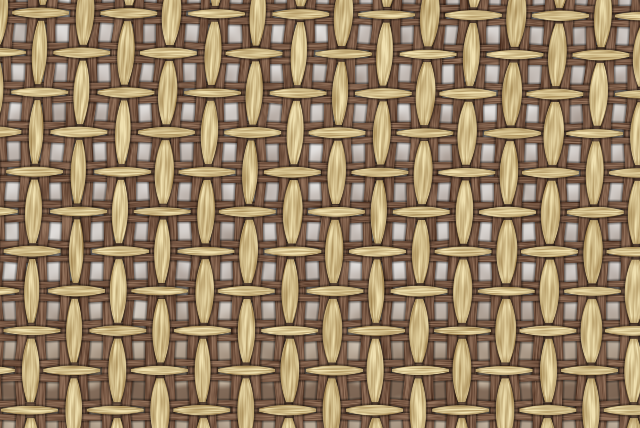
A WebGL 2 fragment shader for this texture:

```glsl
#version 300 es
precision highp float;

uniform vec2 u_resolution;
out vec4 fragColor;

const vec2 PITCH = vec2(0.1007, 0.0929);
const vec3 BROWN_DARK = vec3(0.25, 0.14, 0.085);
const vec3 BROWN_LIGHT = vec3(0.58, 0.45, 0.36);
const vec3 CREAM_DARK = vec3(0.60, 0.48, 0.27);
const vec3 CREAM_LIGHT = vec3(0.94, 0.88, 0.69);
const vec3 BACK_DARK = vec3(0.62, 0.56, 0.52);
const vec3 BACK_LIGHT = vec3(0.89, 0.88, 0.87);

float hash(vec2 p) {
    return fract(sin(dot(p, vec2(127.1, 311.7))) * 43758.55);
}

float cornerSlope(vec2 corner, vec2 offset) {
    float angle = 6.2832 * hash(corner);
    return dot(vec2(cos(angle), sin(angle)), offset);
}

float gradientNoise(vec2 p) {
    vec2 i = floor(p), f = fract(p);
    vec2 w = f * f * f * (f * (f * 6.0 - 15.0) + 10.0);
    vec2 e = vec2(1.0, 0.0);
    float low = mix(cornerSlope(i, f), cornerSlope(i + e, f - e), w.x);
    float high = mix(cornerSlope(i + e.yx, f - e.yx), cornerSlope(i + e.xx, f - e.xx), w.x);
    return mix(low, high, w.y);
}

// Out-of-focus surface seen through the holes
vec3 backdrop(vec2 p) {
    float blur = gradientNoise(p * vec2(9.0, 6.0)) + 0.6 * gradientNoise(p * 21.0);
    float ghost = cos(6.2832 * p.x / PITCH.x + 1.0) * cos(6.2832 * p.y / PITCH.y + 2.0);
    vec3 color = mix(BACK_DARK, BACK_LIGHT, clamp(0.62 + 0.5 * blur + 0.2 * ghost, 0.0, 1.0));
    color = mix(color, color * vec3(0.86, 0.80, 0.72), smoothstep(0.38, 0.12, p.y));
    float ledge = smoothstep(0.035, 0.01, abs(p.y - 0.085 + 0.02 * blur));
    return mix(color, BROWN_LIGHT * 0.75, 0.75 * ledge);
}

// One rounded fibrous strip laid over a colour, with a contact shadow
vec3 layStraw(vec3 under, float across, float along, float halfWidth, float endDist,
              float seed, vec3 dark, vec3 light, float pixel) {
    float dist = max(abs(across) - halfWidth, endDist);
    float e = across / halfWidth;
    float bulge = sqrt(max(0.0, 1.0 - e * e));
    float fibre = gradientNoise(vec2(e * 2.6 + seed * 7.31, along * 13.0 + seed * 3.7))
                + 0.6 * gradientNoise(vec2(e * 5.3 - seed * 4.17, along * 24.0 + seed));
    float shade = 0.26 + 0.48 * bulge + 0.55 * fibre + 0.16 * (fract(seed * 5.77) - 0.5);
    shade *= mix(0.6, 1.0, smoothstep(0.0, 0.018, -endDist));
    under *= 1.0 - 0.4 * smoothstep(0.007, 0.0, dist);
    float cover = smoothstep(0.6 * pixel, -0.6 * pixel, dist);
    return mix(under, mix(dark, light, clamp(shade, 0.0, 1.0)), cover);
}

// Pair of brown strips running on both sides of a strand axis
vec3 layPair(vec3 under, float across, float along, float spread, float halfWidth,
             float lane, float pixel) {
    for (float side = -1.0; side < 2.0; side += 2.0) {
        float seed = 0.137 + lane * 0.371 + side * 0.193;
        float wobble = 0.004 * gradientNoise(vec2(along * 8.0, seed * 9.0));
        float width = halfWidth * (1.0 + 0.3 * gradientNoise(vec2(along * 11.0 + 5.0, seed * 13.0)));
        under = layStraw(under, across - side * spread - wobble, along, width, -1.0,
                         seed, BROWN_DARK, BROWN_LIGHT, pixel);
    }
    return under;
}

// Cream strip that swells at its centre and tapers to both ends
vec3 layFloat(vec3 under, float across, float t, float pitch, float reach, float halfWidth,
              float taper, vec2 id, float pixel) {
    float seed = hash(id + 0.5);
    float r = t / reach;
    float width = halfWidth * (0.87 + 0.26 * seed) * (1.0 - taper * min(r * r, 1.0));
    return layStraw(under, across, t * pitch, width, (abs(t) - reach) * pitch,
                    seed, CREAM_DARK, CREAM_LIGHT, pixel);
}

void main() {
    vec2 p = gl_FragCoord.xy / u_resolution.y;
    float pixel = 1.0 / u_resolution.y;

    // Slightly leaning weave grid, rows counted from the top
    vec2 grid = vec2(p.x - 0.0713 - 0.029 * p.y * p.y,
                     0.9707 - p.y - 0.006 * p.x * p.y * p.y) / PITCH;
    vec2 node = floor(grid + 0.5);
    vec2 local = grid - node;
    vec2 offset = local * PITCH;
    bool upright = mod(node.x + node.y, 2.0) > 0.5;

    // Nearest centres of the upright and level cream floats
    vec2 toward = vec2(local.x < 0.0 ? -1.0 : 1.0, local.y < 0.0 ? -1.0 : 1.0);
    vec2 tallId = node + vec2(0.0, upright ? 0.0 : toward.y);
    vec2 wideId = node + vec2(upright ? toward.x : 0.0, 0.0);
    float tall = grid.y - tallId.y;
    float wide = grid.x - wideId.x;

    // Brown strips swap order at every crossing
    float spreadX = 0.0235 + 0.0015 * cos(3.1416 * tall);
    float spreadY = 0.0163 + 0.0012 * cos(3.1416 * wide);
    vec3 color = backdrop(p);
    for (int pass = 0; pass < 2; pass++) {
        if ((pass == 0) == upright)
            color = layPair(color, offset.x, p.y, spreadX, 0.0112, node.x, pixel);
        else
            color = layPair(color, offset.y, p.x, spreadY, 0.0078, node.y + 40.0, pixel);
    }

    // Cream floats on top
    float drift = 0.1 * (hash(wideId + 9.0) - 0.5);
    float sway = 0.003 * (hash(tallId + 4.0) - 0.5);
    float fullness = 0.0205 * (0.93 + 0.12 * p.x);
    color = layFloat(color, offset.x - sway, tall, PITCH.y, 0.8, fullness, 0.62, tallId, pixel);
    color = layFloat(color, offset.y, wide - drift, PITCH.x, 0.66, 0.0115, 0.7, wideId + 70.0, pixel);

    fragColor = vec4(color, 1.0);
}
```
